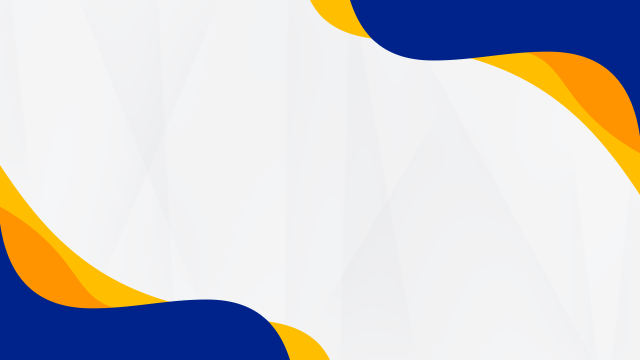
Give the GLSL for this background, as a Shadertoy shader.

```glsl
const vec3 BLUE = vec3(0.0, 0.137, 0.545);
const vec3 YELLOW = vec3(1.0, 0.75, 0.0);
const vec3 ORANGE = vec3(1.0, 0.58, 0.0);
const vec3 PAPER = vec3(0.958, 0.959, 0.963);

// Paper folds as (start, end); the shade lies left of the direction of travel
const int FOLDS = 11;
const vec4 foldLines[FOLDS] = vec4[FOLDS](
    vec4(1.62, 0.05, 1.19, 0.83), vec4(0.30, 0.26, 0.59, 0.95),
    vec4(0.22, 1.00, 0.54, 0.19), vec4(0.80, 1.00, 0.79, 0.00),
    vec4(0.97, 0.95, 0.945, 0.0), vec4(1.14, 0.10, 1.00, 0.90),
    vec4(1.18, 0.62, 0.93, 0.20), vec4(1.75, 0.47, 1.70, 0.00),
    vec4(1.66, 0.00, 1.60, 0.50), vec4(0.08, 0.55, 0.03, 1.00),
    vec4(0.48, 0.20, 0.44, 1.00));

vec2 bezier(vec2 a, vec2 b, vec2 c, vec2 d, float t) {
    float s = 1.0 - t;
    return s*s*s*a + 3.0*s*s*t*b + 3.0*s*t*t*c + t*t*t*d;
}

vec2 bezierTangent(vec2 a, vec2 b, vec2 c, vec2 d, float t) {
    float s = 1.0 - t;
    return normalize(s*s*(b - a) + 2.0*s*t*(c - b) + t*t*(d - c));
}

// Signed distance above a curve whose x always grows, extended by its tangents
float aboveCurve(vec2 p, vec2 a, vec2 b, vec2 c, vec2 d) {
    float low = 0.0, high = 1.0;
    for (int i = 0; i < 16; i++) {
        float mid = 0.5*(low + high);
        if (bezier(a, b, c, d, mid).x < p.x) low = mid;
        else high = mid;
    }
    float t = 0.5*(low + high);
    vec2 tangent = bezierTangent(a, b, c, d, t);
    return dot(p - bezier(a, b, c, d, t), vec2(-tangent.y, tangent.x));
}

float blueWave(vec2 p) {
    vec2 trough = vec2(0.255, 0.1435), crest = vec2(0.574, 0.168);
    if (p.x < trough.x)
        return aboveCurve(p, vec2(0.0, 0.38), vec2(0.021, 0.231), vec2(0.097, trough.y), trough);
    if (p.x < crest.x)
        return aboveCurve(p, trough, vec2(0.37, trough.y), vec2(0.463, crest.y), crest);
    return aboveCurve(p, crest, vec2(0.694, crest.y), vec2(0.769, 0.116), vec2(0.8056, 0.0));
}

float yellowSweep(vec2 p) {
    float d = aboveCurve(p, vec2(0.0, 0.5417), vec2(0.127, 0.347), vec2(0.255, 0.2245), vec2(0.47, 0.162));
    return max(d, p.x - 0.54);
}

float orangeLeaf(vec2 p) {
    return aboveCurve(p, vec2(0.0, 0.426), vec2(0.22, 0.301), vec2(0.197, 0.185), vec2(0.3125, 0.146));
}

float yellowLip(vec2 p) {
    float d = aboveCurve(p, vec2(0.748, 0.1065), vec2(0.845, 0.0926), vec2(0.891, 0.051), vec2(0.9167, 0.0));
    return max(d, 0.69 - p.x);
}

float coverage(float d, float pixel) {
    return clamp(0.5 - d/pixel, 0.0, 1.0);
}

// Shade that starts crisp at a fold and fades away from it
float foldShade(vec2 p, vec2 a, vec2 b, float spread, float pixel) {
    vec2 along = b - a;
    float size = length(along);
    vec2 dir = along/size;
    float side = dot(p - a, vec2(-dir.y, dir.x));
    float t = dot(p - a, dir)/size;
    float ends = smoothstep(-0.25, 0.15, t)*(1.0 - smoothstep(0.85, 1.25, t));
    return coverage(-side, 2.0*pixel)*exp(-max(side, 0.0)/spread)*ends;
}

vec3 foldedPaper(vec2 p, float pixel) {
    float shade = 0.0;
    for (int i = 0; i < FOLDS; i++) {
        vec4 line = foldLines[i];
        shade += 0.012*foldShade(p, line.xy, line.zw, 0.11, pixel);
    }
    // Broad, slow changes of light
    float light = 0.004*sin(4.0*p.x + 1.5*p.y) + 0.003*sin(9.0*p.x - 3.0*p.y + 1.0);
    return PAPER + light - shade*vec3(1.05, 1.0, 0.9);
}

void mainImage(out vec4 fragColor, in vec2 fragCoord) {
    float pixel = 1.0/iResolution.y;
    vec2 p = fragCoord*pixel;
    vec2 canvas = vec2(iResolution.x*pixel, 1.0);

    // Half-turn symmetry: both corners share the lower-left design
    vec2 q = p.x/canvas.x + p.y > 1.0 ? canvas - p : p;

    vec3 color = foldedPaper(p, pixel);
    color = mix(color, YELLOW, coverage(min(yellowSweep(q), yellowLip(q)), pixel));
    color = mix(color, ORANGE, coverage(orangeLeaf(q), pixel));
    color = mix(color, BLUE, coverage(blueWave(q), pixel));
    fragColor = vec4(color, 1.0);
}
```
